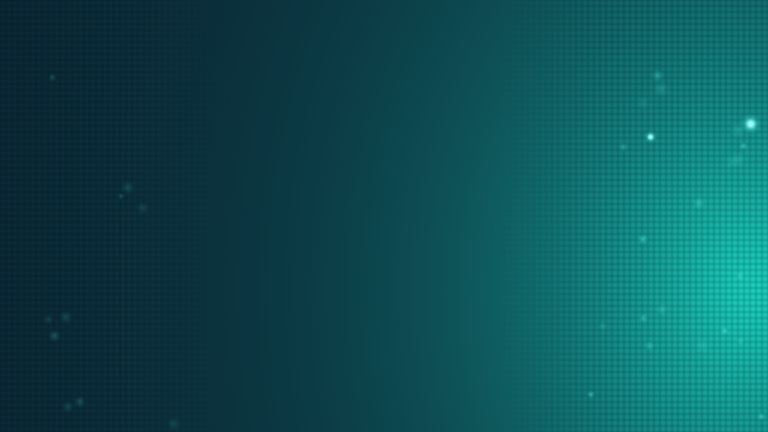
A WebGL 1 fragment shader for this background:

```glsl
precision highp float;

uniform vec2 u_resolution;

// Layout: canvas height is 1, width is ASPECT
const float ASPECT = 16.0 / 9.0;

// Background glow
const vec3 BASE_COLOR = vec3(0.033, 0.100, 0.163);
const vec3 GLOW_COLOR = vec3(0.058, 0.670, 0.543);
const vec2 GLOW_CENTER = vec2(1.74, 0.33);
const vec2 GLOW_STRETCH = vec2(1.0, 0.8);
const float GLOW_FALLOFF = 1.55;
const float GLOW_SOFTNESS = 0.05;

// Dot mesh
const float MESH_ROWS = 72.0;
const float MESH_CONTRAST = 0.20;
const float MESH_MEAN = 0.45;

// Sparks
const int RIGHT_SPARKS = 20;
const int LEFT_SPARKS = 10;
const vec3 SPARK_COLOR = vec3(0.22, 0.68, 0.64);
const vec3 CORE_COLOR = vec3(0.70, 0.90, 0.86);
const vec2 LEAD_SPARK = vec2(1.738, 0.713);
const vec2 SECOND_SPARK = vec2(1.506, 0.683);

float hash(float n) {
  return fract(sin(n * 12.9898) * 43758.547);
}

vec3 background(vec2 p) {
  vec2 offset = (p - GLOW_CENTER) * GLOW_STRETCH;
  float dist = length(vec3(offset, GLOW_SOFTNESS));
  return BASE_COLOR + GLOW_COLOR * exp(-GLOW_FALLOFF * dist);
}

// Fine dots that fade out toward the middle of the canvas
float mesh(vec2 p) {
  vec2 cell = fract(p * MESH_ROWS) - 0.5;
  float dots = 1.0 - smoothstep(0.15, 0.62, length(cell));
  float leftFade = 1.0 - smoothstep(0.28, 0.56, p.x);
  float rightFade = smoothstep(1.10, 1.45, p.x);
  return 1.0 + MESH_CONTRAST * (dots - MESH_MEAN) * (leftFade + rightFade);
}

float softDisc(vec2 offset, float radius) {
  return 1.0 - smoothstep(0.15 * radius, radius, length(offset));
}

// Soft halo with a pale center
vec3 brightSpark(vec2 offset, float radius) {
  return SPARK_COLOR * softDisc(offset, radius) * 0.65
       + CORE_COLOR * softDisc(offset, radius * 0.6) * 0.6;
}

// Small sparks are crisp and bright, large ones are blurred and faint
vec3 scatteredSpark(vec2 p, vec2 center, float seed, float strength) {
  float size = hash(seed + 0.37);
  float radius = mix(0.008, 0.022, size);
  float level = strength * mix(0.65, 0.16, size) * mix(0.35, 1.0, hash(seed + 0.71));
  vec2 offset = p - center;
  return SPARK_COLOR * level * (softDisc(offset, radius)
       + 0.5 * softDisc(offset, radius * 0.4));
}

vec3 sparks(vec2 p) {
  vec3 light = brightSpark(p - LEAD_SPARK, 0.026)
             + brightSpark(p - SECOND_SPARK, 0.016);

  // Right cluster, denser toward the edge
  for (int i = 0; i < RIGHT_SPARKS; i++) {
    float seed = float(i) + 1.0;
    vec2 center = vec2(mix(1.22, 1.77, sqrt(hash(seed))),
                       mix(0.02, 0.92, hash(seed + 0.19)));
    light += scatteredSpark(p, center, seed, 0.9);
  }

  // Left cluster, denser toward the bottom
  for (int i = 0; i < LEFT_SPARKS; i++) {
    float seed = float(i) + 51.0;
    float height = hash(seed + 0.19);
    vec2 center = vec2(mix(0.10, 0.42, hash(seed)),
                       mix(0.01, 0.86, height * height));
    light += scatteredSpark(p, center, seed, 0.55);
  }
  return light;
}

void main() {
  vec2 p = gl_FragCoord.xy / u_resolution * vec2(ASPECT, 1.0);
  vec3 color = background(p) * mesh(p);
  vec3 light = clamp(sparks(p), 0.0, 1.0);
  gl_FragColor = vec4(color + light * (1.0 - color), 1.0);
}
```
